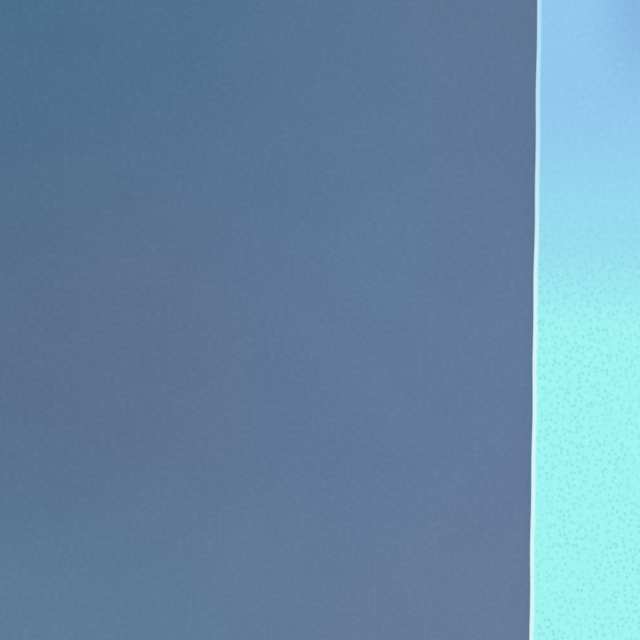
A three.js fragment shader for this texture:

```glsl
// Draws a matte slate-blue wall with a thin bright rim beside a strip of cyan light.
varying vec2 vUv;

vec2 hash2(vec2 p) {
  vec3 q = fract(p.xyx * vec3(0.1031, 0.1030, 0.0973));
  q += dot(q, q.yzx + 33.33);
  return fract((q.xx + q.yz) * q.zy);
}

// Distance to the nearest scattered point, roughly 0 to 1
float cellular(vec2 p) {
  vec2 cell = floor(p);
  float nearest = 2.0;
  for (int j = -1; j <= 1; j++) {
    for (int i = -1; i <= 1; i++) {
      vec2 id = cell + vec2(float(i), float(j));
      nearest = min(nearest, length(id + hash2(id) - p));
    }
  }
  return nearest;
}

// Broad, soft mottling from layered sines
float mottle(vec2 p) {
  float sum = 0.0;
  float amp = 0.5;
  for (int i = 0; i < 4; i++) {
    sum += amp * sin(p.x + 1.7 * sin(p.y * 0.8)) * sin(p.y + 1.3 * sin(p.x * 0.7));
    p = mat2(1.5, 1.1, -1.1, 1.5) * p + 2.3;
    amp *= 0.6;
  }
  return sum;
}

vec3 wallColor(vec2 uv) {
  float across = smoothstep(0.0, 0.83, uv.x);
  vec3 top = mix(vec3(0.305, 0.440, 0.560), vec3(0.375, 0.470, 0.590), across);
  vec3 middle = mix(vec3(0.345, 0.445, 0.550), vec3(0.390, 0.475, 0.605), across);
  vec3 bottom = mix(vec3(0.365, 0.485, 0.595), vec3(0.405, 0.485, 0.605), across);
  vec3 color = mix(bottom, middle, smoothstep(0.0, 0.42, uv.y));
  color = mix(color, top, smoothstep(0.45, 1.0, uv.y));

  // Faint lift in the centre and a warmer patch to its left
  color += vec3(-0.004, 0.014, 0.015) * exp(-9.0 * dot(uv - vec2(0.55, 0.5), uv - vec2(0.55, 0.5)));
  color += vec3(0.014, -0.006, 0.0) * exp(-14.0 * dot(uv - vec2(0.27, 0.47), uv - vec2(0.27, 0.47)));

  color += 0.006 * mottle(uv * 17.0);
  return color + 0.022 * (cellular(uv * vec2(125.0, 145.0)) - 0.5);
}

vec3 lightColor(vec2 uv) {
  vec3 color = mix(vec3(0.625, 0.960, 0.945), vec3(0.590, 0.870, 0.940), smoothstep(0.46, 0.64, uv.y));
  color = mix(color, vec3(0.575, 0.785, 0.935), smoothstep(0.60, 0.86, uv.y));
  color -= vec3(0.06, 0.07, 0.05) * smoothstep(0.90, 1.02, uv.x) * smoothstep(0.80, 1.0, uv.y);

  // Dark pits gather in the lower, brighter part
  float pits = 1.0 - smoothstep(0.08, 0.40, cellular(uv * vec2(105.0, 95.0) + 40.0));
  float patches = 0.6 + 0.4 * mottle(uv * 45.0);
  float lower = 1.0 - smoothstep(0.45, 0.72, uv.y);
  color -= vec3(0.10, 0.085, 0.06) * pits * patches * mix(0.12, 0.85, lower);
  return color + 0.02 * (cellular(uv * 130.0) - 0.45);
}

void main() {
  // Slightly leaning, gently uneven edge
  float edge = 0.827 + 0.0125 * vUv.y + 0.0007 * sin(vUv.y * 31.0) * sin(vUv.y * 13.0);
  float d = vUv.x - edge;

  vec3 wall = wallColor(vUv) * (1.0 - 0.03 * exp(-abs(d) * 90.0));
  vec3 color = mix(wall, lightColor(vUv), smoothstep(-0.0015, 0.0025, d));

  // Pale rim, cooler and dimmer toward the top
  float rim = smoothstep(-0.0015, 0.002, d) * (1.0 - smoothstep(0.004, 0.0095, d));
  vec3 rimColor = mix(vec3(0.87, 0.96, 0.97), vec3(0.72, 0.89, 0.96), smoothstep(0.45, 1.0, vUv.y));
  color = mix(color, rimColor, 0.9 * rim);

  gl_FragColor = vec4(color, 1.0);
}
```
